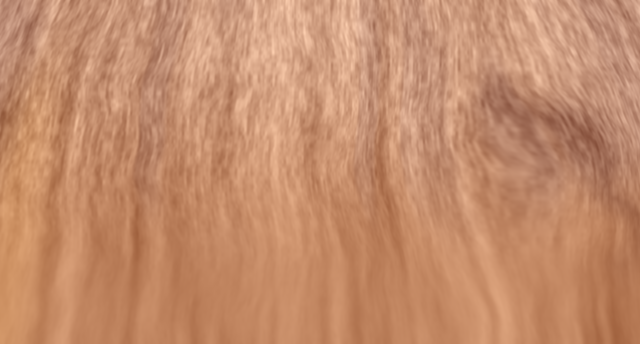
This texture is drawn by a WebGL 2 fragment shader. Its source:

```glsl
#version 300 es
precision highp float;

uniform vec2 u_resolution;
out vec4 fragColor;

#define ORANGE vec3(0.762, 0.528, 0.382)
#define PINK vec3(0.775, 0.575, 0.462)
#define MAUVE vec3(0.690, 0.500, 0.420)
#define HONEY vec3(0.790, 0.545, 0.330)
#define TONE_RANGE vec3(0.21, 0.23, 0.22)
#define KNOT vec2(1.50, 0.53)
#define FAN_AXIS 0.83
#define FAN 0.42
#define FIBRE_CONTRAST 0.68
#define STRIPE_CONTRAST 0.85
#define VEIN_CONTRAST 0.42
#define VEINS 8

float hash(vec2 p) {
  vec3 q = fract(vec3(p.xyx) * 0.1031);
  q += dot(q, q.yzx + 33.33);
  return fract((q.x + q.y) * q.z);
}

float noise(vec2 p) {
  vec2 i = floor(p), f = fract(p);
  f = f * f * (3.0 - 2.0 * f);
  float low = mix(hash(i), hash(i + vec2(1, 0)), f.x);
  float high = mix(hash(i + vec2(0, 1)), hash(i + vec2(1, 1)), f.x);
  return mix(low, high, f.y);
}

// Noise centred on zero
float grain(vec2 p) { return noise(p + 40.0) - 0.5; }

float gauss(float x) { return exp(-x * x); }

float segmentDistance(vec2 p, vec2 a, vec2 b) {
  vec2 d = b - a;
  return length(p - a - d * clamp(dot(p - a, d) / dot(d, d), 0.0, 1.0));
}

// Coordinate across the grain: lines fan out downwards and part at the knot
float acrossGrain(vec2 p) {
  float depth = 1.0 - p.y;
  vec2 k = p - KNOT;
  float x = p.x - 0.62 * k.x * exp(-dot(k * vec2(3.2, 3.0), k * vec2(3.2, 3.0)));
  x += 0.045 * grain(vec2(x * 2.0, p.y * 4.0)) + 0.014 * grain(vec2(x * 7.0, p.y * 12.0));
  return FAN_AXIS + (x - FAN_AXIS) / (1.0 + FAN * depth - 0.16 * depth * depth);
}

// Broad and medium stripes along the grain
float stripes(float g, float y) {
  float s = 0.42 * grain(vec2(g * 7.0, y * 1.1));
  s += 0.42 * grain(vec2(g * 19.0, y * 1.8 + 7.0));
  return s + 0.34 * grain(vec2(g * 42.0, y * 3.0 + 19.0));
}

// Short fibres, crisp where in focus
float fibres(float g, float y, float focus) {
  float fine = grain(vec2(g * 150.0, y * 26.0));
  fine += 0.8 * grain(vec2(g * 95.0 + 5.0, y * 40.0));
  fine += 0.5 * grain(vec2(g * 170.0 + 9.0, y * 85.0));
  float soft = grain(vec2(g * 62.0, y * 10.0 + 3.0));
  return fine * mix(0.10, 0.82, focus) + soft * mix(0.28, 0.55, focus);
}

// Dark growth lines, strongest at mid height
float veins(float g, float y) {
  float sum = 0.0;
  for (int i = 0; i < VEINS; i++) {
    float id = float(i);
    float centre = 0.10 + 0.2 * id + 0.09 * (hash(vec2(id, 3.0)) - 0.5);
    float width = mix(0.010, 0.022, hash(vec2(id, 8.0)));
    float strength = 0.2 + 1.1 * noise(vec2(id * 5.3, y * 3.0));
    float offset = g - centre;
    sum += strength * (gauss(offset / width) + 0.3 * gauss((offset + 0.035) / 0.04));
  }
  return sum * mix(0.4, 1.0, gauss((y - 0.42) / 0.32));
}

// Dark arch over the knot and the shadow down its right flank
float knotShade(vec2 p) {
  vec2 k = p - KNOT + 0.09 * vec2(grain(p * 9.0), grain(p * 9.0 + 17.0));
  float ring = length(k * vec2(1.0, 1.12)) - 0.18;
  float arch = gauss(ring / 0.06) * smoothstep(-0.12, 0.20, k.y + 0.45 * k.x);
  float core = 0.45 * gauss(length(k) / 0.17);
  float flank = segmentDistance(k, vec2(0.15, 0.12), vec2(0.40, -0.30));
  float streaks = 0.75 + 0.7 * noise(vec2((k.x + 0.6 * k.y) * 24.0, k.y * 5.0));
  return (0.62 * arch + core + 0.75 * gauss(flank / 0.06)) * streaks;
}

void main() {
  vec2 p = gl_FragCoord.xy / u_resolution.y;
  float right = p.x * u_resolution.y / u_resolution.x;
  float focus = smoothstep(0.15, 0.72, p.y);
  float g = acrossGrain(p);
  float shade = knotShade(p);

  // Base hue: warm and plain below, paler and rosier above
  vec3 colour = mix(ORANGE, PINK, smoothstep(0.25, 0.95, p.y));
  float corners = smoothstep(0.10, 0.0, right) * smoothstep(0.5, 0.9, p.y);
  corners += smoothstep(0.78, 1.0, right) * smoothstep(0.35, 0.6, p.y) * 0.7;
  float rosy = 0.5 * smoothstep(0.5, 0.75, noise(vec2(g * 14.0 + 11.0, p.y * 1.6)));
  colour = mix(colour, MAUVE, clamp(corners + rosy * focus + 0.4 * shade, 0.0, 0.8));
  colour = mix(colour, HONEY, 0.5 * gauss((g - 0.18) / 0.09) * smoothstep(1.0, 0.6, p.y));

  // Light and dark
  float tone = STRIPE_CONTRAST * stripes(g, p.y);
  tone += FIBRE_CONTRAST * fibres(g, p.y, focus);
  tone -= VEIN_CONTRAST * veins(g, p.y);
  tone -= 0.50 * shade;
  tone += 0.20 * gauss(length((p - vec2(1.38, 0.90)) * vec2(1.6, 3.0)));
  tone -= 0.40 * smoothstep(0.75, 1.05, right) * smoothstep(0.4, 0.0, p.y);
  colour += TONE_RANGE * (tone + 0.10);

  fragColor = vec4(clamp(colour, 0.0, 1.0), 1.0);
}
```
